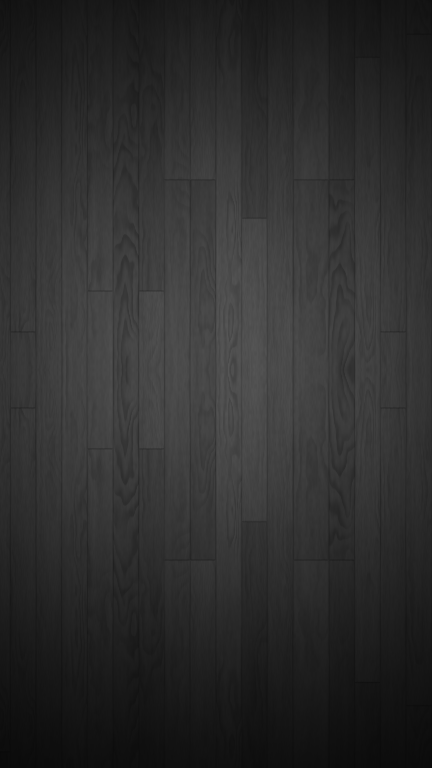
This texture is drawn by a WebGL 1 fragment shader. Its source:

```glsl
precision highp float;
// Dark wooden floor: 17 upright plank columns with butt joints, mirrored about
// a horizontal axis. Each board gets its own tone, streaks and nested grain
// rings; a soft spotlight fades the floor to black at top and bottom.
uniform vec2 u_resolution;

const float PLANKS_ACROSS = 16.81;
const float FIRST_SEAM = 0.4;     // width of the cut-off left plank
const float WIDE_PLANK = 11.0;    // one column is wider than the rest
const float WIDE_WIDTH = 1.4;
const float MIRROR_HEIGHT = 15.49;

float hash(vec2 p) {
  vec3 q = fract(vec3(p.xyx) * 0.1031);
  q += dot(q, q.yzx + 33.33);
  return fract((q.x + q.y) * q.z);
}

float noise(vec2 p) {
  vec2 i = floor(p);
  vec2 f = fract(p);
  f = f * f * (3.0 - 2.0 * f);
  return mix(mix(hash(i), hash(i + vec2(1.0, 0.0)), f.x),
             mix(hash(i + vec2(0.0, 1.0)), hash(i + 1.0), f.x), f.y);
}

float isNear(float a, float b) {
  return 1.0 - step(0.6, abs(a - b));
}

// Distance of a column's butt joint from the mirror axis; many lie off the edge
float jointDistance(float column) {
  float joint = mix(11.0, 24.0, hash(vec2(column, 7.0)));
  float paired = isNear(mod(column, 5.0), 1.5) * step(5.0, column);
  joint = mix(joint, 7.4, paired);
  joint = mix(joint, 5.9, isNear(column, 9.0));
  joint = mix(joint, 3.07, isNear(abs(column - 4.0), 1.0));
  return mix(joint, 1.48, isNear(mod(column, 14.0), 0.0));
}

// Ring lines with one crisp and one fading flank: long ovals around a heart
float grainRings(vec2 p, float heart, float figure, float seed) {
  vec2 offset = vec2(seed * 91.0, seed * 37.0);
  float bend = noise(p * vec2(2.5, 0.55) + offset) - 0.5;
  float ripple = noise(p * vec2(6.0, 2.2) + offset) - 0.5;
  vec2 oval = vec2((p.x + bend * 0.3) * 5.0, (p.y - heart) * figure);
  float rings = length(oval) + bend * 2.2 + ripple * 0.5;
  float phase = fract(rings);
  float crest = smoothstep(0.0, 0.72, phase) * (1.0 - smoothstep(0.8, 1.0, phase));
  float patchy = noise(p * vec2(2.0, 0.5) + offset + 50.0);
  return crest * crest * smoothstep(0.1, 0.85, patchy);
}

// Fine vertical fibres, from broad to hair thin
float fibres(vec2 p, float seed) {
  vec2 offset = vec2(seed * 53.0, seed * 29.0);
  float broad = noise(p * vec2(4.0, 0.25) + offset);
  float fine = noise(p * vec2(13.0, 0.9) + offset);
  float hair = noise(p * vec2(26.0, 6.0) + offset);
  return broad * 0.35 + fine * 0.3 + hair * 0.35 - 0.5;
}

// Thin soft line at a given distance from a seam
float seamLine(float distanceToSeam, float width) {
  return 1.0 - smoothstep(0.0, width, distanceToSeam);
}

float spotlight(vec2 uv) {
  vec2 d = uv - vec2(0.5, 0.55);
  return 0.302 * exp(-1.5 * d.x * d.x - 5.3 * d.y * d.y);
}

void main() {
  vec2 uv = gl_FragCoord.xy / u_resolution;
  vec2 floorPos = gl_FragCoord.xy / u_resolution.x * PLANKS_ACROSS;

  // Plank column, with the wide one squeezed to a single cell
  float across = floorPos.x - FIRST_SEAM;
  across -= clamp(across - WIDE_PLANK, 0.0, WIDE_WIDTH)
          * (WIDE_WIDTH - 1.0) / WIDE_WIDTH;
  float column = floor(across);
  float side = fract(across) - 0.5;

  // Board within the column, mirrored up and down
  float along = abs(floorPos.y - MIRROR_HEIGHT);
  float joint = jointDistance(column);
  float board = step(joint, along);
  float seed = hash(vec2(column + 3.0, board * 17.0 + 5.0));
  float tone = mix(0.91, 1.06, hash(vec2(column * 3.0 + 11.0, board + 2.0)));

  // Two columns carry a dark eye on the mirror axis
  float eyed = isNear(mod(column, 8.0), 4.0) * (1.0 - board);
  float heart = mix(seed * 9.0, 0.0, eyed);
  float figure = mix(mix(0.08, 0.75, fract(seed * 7.3)), 0.8, eyed);
  vec2 grainPos = vec2(side, along);
  float rings = grainRings(grainPos, heart, figure, seed);
  vec2 eyePos = grainPos * vec2(6.0, 1.5);
  float eye = eyed * exp(-dot(eyePos, eyePos));

  float wood = tone * (1.0 + 0.2 * fibres(grainPos, seed));
  float ringDepth = mix(mix(0.06, 0.14, fract(seed * 5.7)), 0.18, eyed);
  wood *= 1.0 - ringDepth * rings - 0.16 * eye;

  // Faint dark seams, uneven along their length
  float wear = mix(0.4, 1.0, noise(vec2(column * 5.0, along * 0.5)));
  float seam = seamLine(0.5 - abs(side), 0.055) * wear;
  float butt = seamLine(abs(along - joint), 0.055);
  wood *= 1.0 - 0.2 * max(seam, butt);

  gl_FragColor = vec4(vec3(spotlight(uv) * wood), 1.0);
}
```
